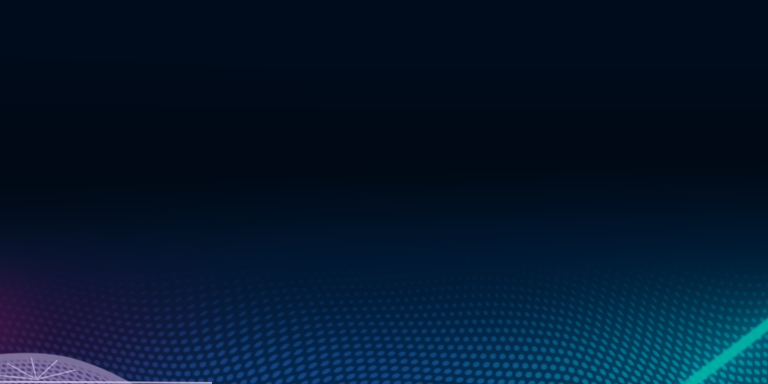
A Shadertoy shader for this background:

```glsl
// Dark navy backdrop with waves of glowing dots, violet at left and teal at right.

const vec3 NIGHT = vec3(0.000, 0.043, 0.105);
const vec3 DUSK = vec3(0.000, 0.036, 0.082);
const vec3 NAVY = vec3(0.002, 0.098, 0.205);
const vec3 DEEP_BLUE = vec3(0.010, 0.165, 0.330);
const vec3 VIOLET = vec3(0.115, 0.065, 0.215);
const vec3 PLUM = vec3(0.260, 0.080, 0.260);
const vec3 TEAL = vec3(0.000, 0.340, 0.420);
const vec3 AQUA = vec3(0.010, 0.700, 0.650);
const vec3 LILAC = vec3(0.530, 0.480, 0.650);

// Soft elliptical light, 1 at its centre.
float glow(vec2 p, vec2 center, vec2 radius) {
    vec2 d = (p - center) / radius;
    return exp(-dot(d, d));
}

// Antialiased line between two points.
float segment(vec2 p, vec2 a, vec2 b, float width, float aa) {
    vec2 ab = b - a;
    float t = clamp(dot(p - a, ab) / dot(ab, ab), 0.0, 1.0);
    return 1.0 - smoothstep(width, width + aa, length(p - a - ab * t));
}

// Round dots in a unit grid; alternate rows are staggered.
float dots(vec2 grid, float radius, float soft) {
    grid.x += 0.5 * mod(floor(grid.y), 2.0);
    float d = length(fract(grid) - 0.5);
    return 1.0 - smoothstep(radius - soft, radius + soft, d);
}

// Bends the dot rows into rolling waves.
vec2 waveGrid(vec2 p) {
    float swell = 0.035 * sin(4.6 * p.x - 3.6) + 0.012 * sin(9.0 * p.x + 7.0 * p.y);
    float dip = 0.16 * smoothstep(1.45, 2.05, p.x);
    float sway = 0.06 * sin(8.0 * p.y + 3.0 * p.x);
    return vec2(p.x + sway, p.y - swell + dip) * vec2(42.0, 48.0);
}

vec3 backdrop(vec2 p) {
    vec3 color = mix(DUSK, NIGHT, smoothstep(0.60, 0.85, p.y));
    float horizon = 0.60 + 0.03 * (p.x - 1.0);
    color = mix(color, NAVY, smoothstep(horizon, 0.27, p.y));
    color = mix(color, DEEP_BLUE, 0.85 * smoothstep(0.32, 0.0, p.y));
    color = mix(color, DUSK, 0.45 * glow(p, vec2(0.0, 0.52), vec2(0.60, 0.22)));
    color = mix(color, VIOLET, 0.90 * glow(p, vec2(0.08, 0.14), vec2(0.42, 0.18)));
    color = mix(color, PLUM, 0.70 * glow(p, vec2(-0.03, 0.13), vec2(0.12, 0.14)));
    return mix(color, TEAL, 0.85 * glow(p, vec2(2.0, 0.03), vec2(0.52, 0.20)));
}

// Dotted surface, tinted from violet through blue to aqua.
vec3 addWaves(vec3 color, vec2 p, float aa) {
    float fade = pow(smoothstep(0.36, 0.0, p.y), 1.3);
    float radius = mix(0.20, 0.33, fade);
    float mask = dots(waveGrid(p), radius, 0.08 + 22.0 * aa);
    vec3 tint = mix(vec3(0.20, 0.16, 0.42), vec3(0.10, 0.31, 0.58),
                    smoothstep(0.15, 0.65, p.x));
    tint = mix(tint, vec3(0.01, 0.58, 0.67), smoothstep(0.95, 1.85, p.x));
    return mix(color, tint, 0.75 * fade * mask);
}

// Bright crest rising into the right edge.
vec3 addCrest(vec3 color, vec2 p, float aa) {
    float height = 0.155 - 0.78 * (2.0 - p.x) + 0.12 * pow(2.0 - p.x, 2.0);
    float d = abs(p.y - height) * 0.79;
    float right = smoothstep(1.70, 1.82, p.x);
    color += AQUA * 0.20 * right * exp(-d * 30.0);
    return mix(color, AQUA, 0.90 * right * (1.0 - smoothstep(0.008, 0.016 + aa, d)));
}

// Pale dome with a dotted interior and a fan of thin rays.
vec3 addDome(vec3 color, vec2 p, float aa) {
    float top = 0.081 - 0.95 * pow(max(p.x - 0.07, 0.0), 2.0)
              - 0.7 * pow(min(p.x - 0.07, 0.0), 2.0) - 0.05 * max(p.x - 0.18, 0.0);
    float inside = smoothstep(-aa, aa, top - p.y);
    float core = smoothstep(0.012, 0.030, top - p.y);
    float weave = dots(vec2(p.x + 0.5 * p.y, p.y - top) * vec2(58.0, 80.0), 0.30, 0.20);
    vec3 surface = mix(LILAC, vec3(0.28, 0.20, 0.48), 0.75 * core * weave);
    color = mix(color, surface, 0.88 * inside);

    vec2 hub = vec2(0.095, 0.012);
    float rays = segment(p, vec2(0.0, 0.006), vec2(0.55, 0.003), 0.001, aa);
    for (int i = 0; i < 5; i++) {
        float angle = 0.45 + 0.62 * float(i);
        vec2 tip = hub + 0.11 * vec2(cos(angle), 0.5 * sin(angle));
        rays = max(rays, 0.7 * segment(p, hub, tip, 0.0006, aa));
    }
    return mix(color, vec3(0.82, 0.78, 0.92), 0.75 * rays);
}

void mainImage(out vec4 fragColor, in vec2 fragCoord) {
    // Canvas is two units wide and one unit high.
    vec2 p = fragCoord / iResolution.xy * vec2(2.0, 1.0);
    float aa = 1.2 / iResolution.y;

    vec3 color = backdrop(p);
    color = addWaves(color, p, aa);
    color = addCrest(color, p, aa);
    color = addDome(color, p, aa);
    fragColor = vec4(clamp(color, 0.0, 1.0), 1.0);
}
```
